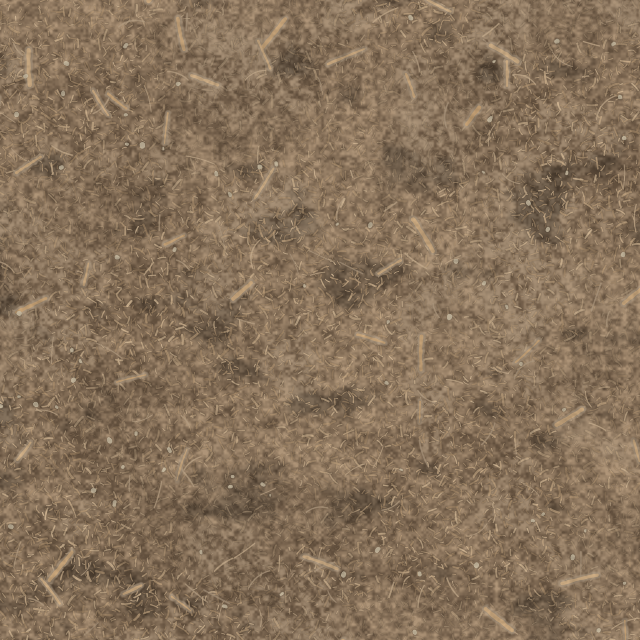
This texture is drawn by a Shadertoy shader. Its source:

```glsl
// Dry brown soil littered with fine wood chips, pale straws, fibres and small pebbles.
#define SOIL_DARK  vec3(0.41, 0.335, 0.26)
#define SOIL_LIGHT vec3(0.66, 0.56, 0.45)
#define DUST       vec3(0.64, 0.565, 0.475)
#define CHIP_TAN   vec3(0.70, 0.575, 0.43)
#define CHIP_PALE  vec3(0.80, 0.70, 0.57)
#define STRAW      vec3(0.74, 0.60, 0.43)
#define PEBBLE     vec3(0.78, 0.73, 0.63)
#define MOSS       vec3(0.58, 0.60, 0.37)
#define SOFTNESS   0.0009
#define GRAIN      0.75
#define PATCHES    0.75

const float PI = 3.14159265;

float hash(vec2 p) {
    return fract(sin(dot(p, vec2(127.1, 311.7))) * 43758.5453);
}

float noise(vec2 p) {
    vec2 i = floor(p), f = fract(p);
    f = f * f * (3.0 - 2.0 * f);
    return mix(mix(hash(i), hash(i + vec2(1, 0)), f.x),
               mix(hash(i + vec2(0, 1)), hash(i + vec2(1, 1)), f.x), f.y);
}

float fbm(vec2 p) {
    float sum = 0.0, amp = 0.5;
    for (int i = 0; i < 4; i++) {
        sum += amp * noise(p);
        p = mat2(1.6, 1.2, -1.2, 1.6) * p + 7.3;
        amp *= 0.5;
    }
    return sum / 0.9375;
}

// Scattered bent sticks, one at most per cell; sizes are in cells.
// Returns the distance to the nearest in canvas units, and its random tone.
vec2 sticks(vec2 uv, float cells, float share, vec2 size, float bend, float spread, float seed) {
    vec2 p = uv * cells, home = floor(p);
    vec2 nearest = vec2(1e3, 0.0);
    for (int y = -1; y <= 1; y++)
    for (int x = -1; x <= 1; x++) {
        vec2 id = home + vec2(x, y), key = id + seed;
        if (hash(key) > share) continue;
        vec2 q = p - id - vec2(hash(key + 11.3), hash(key + 23.7));
        float angle = PI * (0.5 + spread * (hash(key + 37.1) - 0.5));
        float c = cos(angle), s = sin(angle);
        q = vec2(c * q.x + s * q.y, c * q.y - s * q.x);
        float halfLen = size.x * mix(0.45, 1.0, hash(key + 41.9));
        float halfWid = size.y * mix(0.6, 1.2, hash(key + 53.3));
        q.y += bend * (hash(key + 61.7) - 0.5) * q.x * q.x;
        q.x -= clamp(q.x, -halfLen, halfLen);
        float d = length(q) - halfWid;
        if (d < nearest.x) nearest = vec2(d, hash(key + 71.5));
    }
    return vec2(nearest.x / cells, nearest.y);
}

float cover(float d, float soft) {
    return 1.0 - smoothstep(-soft, soft, d);
}

void mainImage(out vec4 fragColor, in vec2 fragCoord) {
    vec2 uv = fragCoord / iResolution.y;
    float soft = max(SOFTNESS, 0.6 / iResolution.y);

    // Soil: broad stains, crumbs and fine grain
    float stain = fbm(uv * vec2(5.0, 7.0) + 3.1);
    float crumbs = noise(uv * 48.0 + 5.0) - 0.5;
    float grain = noise(uv * 125.0) + 0.9 * noise(uv * 250.0 + 17.0) - 0.95;
    float tone = 0.51 + PATCHES * (stain - 0.5) + 0.36 * crumbs + GRAIN * grain;
    vec3 col = mix(SOIL_DARK, SOIL_LIGHT, clamp(tone, -0.1, 1.1));

    // Grey dust and dark hollows
    float dust = smoothstep(0.48, 0.72, fbm(uv * 9.0 + 40.0));
    col = mix(col, DUST, 0.4 * dust * smoothstep(0.2, 0.8, tone));
    float hollow = smoothstep(0.56, 0.8, fbm(uv * vec2(13.0, 19.0) + 80.0));
    col *= 1.0 - 0.28 * hollow;

    // Fine and medium chips, thicker in some areas
    float litter = mix(0.45, 1.0, smoothstep(0.3, 0.65, fbm(uv * 6.0 + 60.0)));
    for (int i = 0; i < 3; i++) {
        float k = float(i);
        float cells = 125.0 / (1.0 + 0.65 * k);
        vec2 chip = sticks(uv, cells, 0.55 - 0.1 * k, vec2(0.5, 0.11 - 0.012 * k), 0.8, 1.0, 90.0 * k + 5.0);
        col *= 1.0 - 0.10 * cover(chip.x - 0.001, 0.0018);
        vec3 chipCol = mix(CHIP_TAN, CHIP_PALE, chip.y * chip.y) * (0.94 + 0.16 * grain);
        col = mix(col, chipCol, cover(chip.x, soft) * litter * mix(0.4, 0.95, chip.y));
    }

    // Thin curved fibres
    vec2 fibre = sticks(uv, 19.0, 0.24, vec2(0.45, 0.022), 1.6, 0.9, 310.0);
    col = mix(col, mix(DUST, CHIP_PALE, fibre.y), 0.65 * cover(fibre.x, soft));

    // Large straws: dusty halo, pale edge, tan core
    vec2 straw = sticks(uv, 12.0, 0.27, vec2(0.37, 0.045), 0.25, 0.85, 430.0);
    float fray = 0.003 * (noise(uv * 160.0) - 0.5);
    col = mix(col, DUST * (0.98 + 0.16 * grain), 0.75 * cover(straw.x - 0.002 + fray, 0.0018));
    vec3 strawCol = mix(STRAW, CHIP_PALE, 0.5 * straw.y) * (1.0 + 0.12 * grain);
    col = mix(col, strawCol, 0.9 * cover(straw.x + 0.0012 + 0.5 * fray, soft));

    // Pebbles, a few of them mossy
    vec2 stone = sticks(uv, 24.0, 0.12, vec2(0.03, 0.075), 0.0, 1.0, 570.0);
    vec3 stoneCol = mix(PEBBLE, MOSS, step(0.94, stone.y)) * (0.96 + 0.12 * grain);
    col *= 1.0 - 0.15 * cover(stone.x - 0.001, 0.002);
    col = mix(col, stoneCol, 0.85 * cover(stone.x + fray, soft));

    fragColor = vec4(col, 1.0);
}
```
